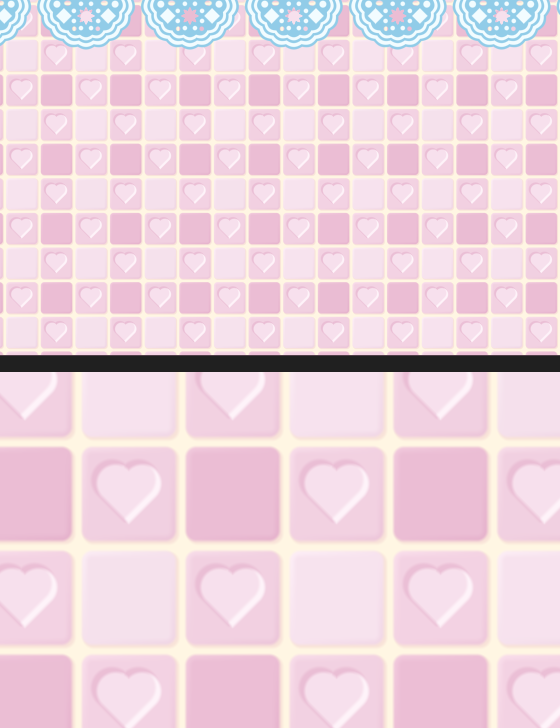
Top, the full canvas; bottom, a detail of the centre.
This pattern is drawn by a WebGL 1 fragment shader. Its source:

```glsl
precision highp float;
// Pink checkered heart tiles with a row of blue and white lace scallops along the top.

uniform vec2 u_resolution;

const float TILES_ACROSS = 16.17;
const vec2 GRID_OFFSET = vec2(0.13, 0.10);
const float TILE_HALF = 0.452;
const float TILE_ROUND = 0.10;
const float HEART_SIZE = 0.51;
const float SOFTNESS = 0.022;
const float TINT_VARIATION = 0.010;
const float LACE_PITCH = 3.0;
const float LACE_CENTER = 2.354;
const float LACE_RADIUS = 1.37;
const float SCALLOP_DEPTH = 0.06;
const float SCALLOPS = 9.0;
const float BASE_LINE = 0.0022;

const vec3 GROUT = vec3(1.00, 0.966, 0.890);
const vec3 PEACH_RIM = vec3(0.965, 0.865, 0.835);
const vec3 PALE_PINK = vec3(0.965, 0.885, 0.930);
const vec3 MID_PINK = vec3(0.950, 0.820, 0.885);
const vec3 DEEP_PINK = vec3(0.922, 0.742, 0.832);
const vec3 HEART_PINK = vec3(0.970, 0.880, 0.928);
const vec3 HEART_SHADE = vec3(0.905, 0.715, 0.815);
const vec3 HIGHLIGHT = vec3(1.00, 0.965, 0.985);
const vec3 LACE_BLUE = vec3(0.570, 0.800, 0.910);
const vec3 LACE_WHITE = vec3(0.950, 0.990, 1.000);
const vec3 BASE_COLOR = vec3(0.32, 0.25, 0.29);

float blurWidth;

float hash(vec2 p) {
  return fract(sin(dot(p, vec2(127.1, 311.7))) * 43758.5453);
}

// Coverage of a shape from its signed distance.
float fill(float d) {
  return 1.0 - smoothstep(-blurWidth, blurWidth, d);
}

float band(float d, float inner, float outer) {
  return fill(inner - d) * fill(d - outer);
}

float roundBox(vec2 p, float halfSize, float radius) {
  vec2 q = abs(p) - halfSize + radius;
  return length(max(q, 0.0)) + min(max(q.x, q.y), 0.0) - radius;
}

float heart(vec2 p) {
  p = vec2(abs(p.x), -p.y) / HEART_SIZE + vec2(0.0, 0.55);
  if (p.x + p.y > 1.0) {
    return (length(p - vec2(0.25, 0.75)) - 0.35355) * HEART_SIZE;
  }
  float d = min(length(p - vec2(0.0, 1.0)), length(p - 0.5 * max(p.x + p.y, 0.0)));
  return d * sign(p.x - p.y) * HEART_SIZE;
}

float diamond(vec2 p, float size) {
  return (abs(p.x) + abs(p.y) - size) * 0.7071;
}

vec3 tiles(vec2 grid) {
  vec2 id = floor(grid);
  vec2 p = grid - id - 0.5;
  float isHeart = 1.0 - mod(id.x + id.y, 2.0);
  vec3 base = mix(mix(DEEP_PINK, PALE_PINK, mod(id.y, 2.0)), MID_PINK, isHeart);
  base += TINT_VARIATION * (hash(id) - 0.5);

  // Rounded tile with a peach rim and a soft bevel.
  float d = roundBox(p, TILE_HALF, TILE_ROUND);
  float rim = fill(roundBox(p - 0.022, TILE_HALF + 0.008, TILE_ROUND));
  float bevel = smoothstep(-0.08, -0.01, d);
  vec3 face = base + bevel * dot(p, vec2(1.0)) * vec3(-0.025, -0.050, -0.035);

  // Pressed heart: shade at upper left, highlight at lower right.
  float body = fill(heart(p));
  float shade = fill(heart(p + vec2(0.035, 0.030)) - 0.020);
  float gloss = body * (1.0 - fill(heart(p + vec2(0.050, 0.035))));
  vec3 carved = mix(face, HEART_SHADE, 0.70 * shade);
  carved = mix(carved, HEART_PINK, body);
  carved = mix(carved, HIGHLIGHT, 0.85 * gloss);
  face = mix(face, carved, isHeart);

  return mix(mix(GROUT, PEACH_RIM, 0.75 * rim), face, fill(d));
}

// Lace colour, with coverage in alpha; p is measured down from the top edge.
vec4 lace(vec2 p) {
  float angle = atan(p.x, p.y);
  float bump = SCALLOP_DEPTH * abs(cos(SCALLOPS * angle));
  float depth = LACE_RADIUS + bump - length(p);
  float white = max(band(depth, 0.075, 0.185), band(depth, 0.265, 0.355));

  // Diamonds and beads around the central star.
  vec2 m = vec2(abs(p.x), p.y);
  vec2 s = p - vec2(0.0, 0.46);
  float starAngle = atan(s.x, s.y);
  float sector = 6.28318 / 8.0;
  float turn = (fract(starAngle / sector) - 0.5) * sector;
  vec2 bead = length(s) * vec2(cos(turn), sin(turn)) - vec2(0.38, 0.0);
  white = max(white, fill(diamond(m - vec2(0.64, 0.46), 0.225)));
  white = max(white, fill(length(bead) - 0.065));
  white = max(white, fill(length(m - vec2(0.84, 0.12)) - 0.10));

  // Openings through which the tiles show.
  float hole = fill(length(s) - 0.205 - 0.045 * cos(8.0 * starAngle));
  hole = max(hole, fill(length(m - vec2(0.34, 0.83)) - 0.065));
  hole = max(hole, fill(length((m - vec2(0.53, 0.09)) * vec2(0.75, 1.0)) - 0.075));
  return vec4(mix(LACE_BLUE, LACE_WHITE, white), fill(-depth) * (1.0 - hole));
}

void main() {
  vec2 uv = vec2(gl_FragCoord.x, u_resolution.y - gl_FragCoord.y) / u_resolution.x;
  blurWidth = max(SOFTNESS, 0.75 * TILES_ACROSS / u_resolution.x);
  vec2 grid = uv * TILES_ACROSS - GRID_OFFSET;
  vec3 color = tiles(grid);

  float laceX = mod(grid.x - LACE_CENTER + 0.5 * LACE_PITCH, LACE_PITCH) - 0.5 * LACE_PITCH;
  vec4 trim = lace(vec2(laceX, uv.y * TILES_ACROSS));
  color = mix(color, trim.rgb, trim.a);

  // Thin dark line along the bottom edge.
  float fromBottom = gl_FragCoord.y / u_resolution.x;
  color = mix(BASE_COLOR, color, smoothstep(0.5 * BASE_LINE, BASE_LINE, fromBottom));
  gl_FragColor = vec4(color, 1.0);
}
```
